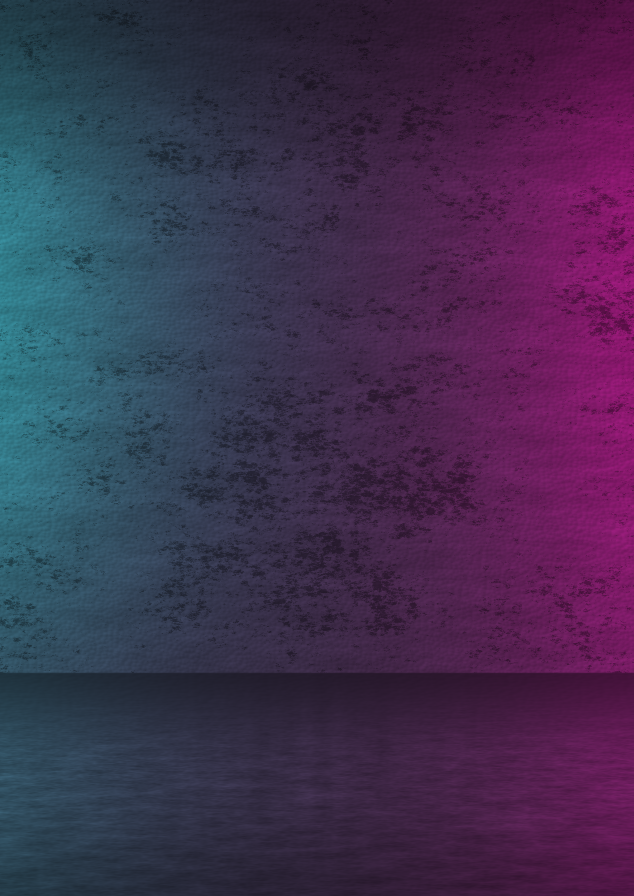
A WebGL 1 fragment shader for this background:

```glsl
precision highp float;
// An empty studio: a worn plaster wall above a dark floor, lit teal from the
// left and magenta from the right. Light falls off smoothly from each side;
// plaster, worn patches and floor streaks are octaves of cellular noise.

uniform vec2 u_resolution;

#define HORIZON 0.249
#define TEAL_REACH 0.31
#define MAGENTA_REACH 0.30
#define CENTRE vec3(0.190, 0.145, 0.228)
#define TEAL vec3(0.190, 0.500, 0.550)
#define MAGENTA vec3(0.560, 0.090, 0.440)
#define GRAIN_SCALE 250.0
#define GRAIN_DEPTH 0.14
#define WEAR_DARKNESS 0.36
#define STREAK_DEPTH 0.60

vec2 hash2(vec2 p) {
  vec2 k = vec2(dot(p, vec2(127.1, 311.7)), dot(p, vec2(269.5, 183.3)));
  return fract(sin(k) * 43758.5);
}

// Distance to the nearest scattered point
float cellular(vec2 p) {
  vec2 cell = floor(p), f = p - cell;
  float nearest = 4.0;
  for (int j = -1; j <= 1; j++) {
    for (int i = -1; i <= 1; i++) {
      vec2 o = vec2(float(i), float(j));
      vec2 d = o + hash2(cell + o) - f;
      nearest = min(nearest, dot(d, d));
    }
  }
  return sqrt(nearest);
}

// Four cellular octaves, averaging about 0.45
float layeredCells(vec2 p) {
  float sum = 0.0, weight = 0.34;
  for (int i = 0; i < 4; i++) {
    sum += weight * cellular(p);
    p = mat2(0.99, 0.08, -0.08, 0.99) * p * 2.1 + 7.3;
    weight *= 0.82;
  }
  return sum / 1.035;
}

float blob(vec2 p, vec2 centre, vec2 size) {
  vec2 d = (p - centre) / size;
  return exp(-dot(d, d));
}

float falloff(float dist, float reach) {
  return exp(-pow(max(dist, 0.0) / reach, 1.3));
}

// Side lights: strength.x for teal, strength.y for magenta
vec3 sideLight(float x, vec2 strength) {
  vec3 c = mix(CENTRE, TEAL, strength.x * falloff(x, TEAL_REACH));
  return mix(c, MAGENTA, strength.y * falloff(1.0 - x, MAGENTA_REACH));
}

// Fine embossed plaster, near zero on average
float plaster(vec2 p) {
  vec2 q = p * GRAIN_SCALE * vec2(0.75, 1.0);
  float fine = cellular(q) - cellular(q + vec2(0.35, -0.4));
  float broad = cellular(q * 0.43) - cellular(q * 0.43 + vec2(0.2, -0.25));
  return fine + 0.4 * broad;
}

// Broken flecks, gathered in a few regions of the wall
float wear(vec2 uv, vec2 p) {
  float region = blob(uv, vec2(0.54, 0.47), vec2(0.26, 0.12));
  region = max(region, 0.70 * blob(uv, vec2(0.52, 0.84), vec2(0.24, 0.06)));
  region = max(region, 0.85 * blob(uv, vec2(0.97, 0.65), vec2(0.16, 0.05)));
  region = max(region, 0.80 * blob(uv, vec2(0.47, 0.35), vec2(0.26, 0.05)));
  vec2 q = p + 0.012 * sin(p.yx * vec2(31.0, 23.0) + 2.0 * sin(p * 17.0));
  float patches = layeredCells(q * vec2(8.0, 12.0));
  float flecks = layeredCells(p * vec2(62.0, 115.0) + 11.0);
  float n = 0.48 * patches + 0.52 * flecks;
  float limit = 0.32 + 0.105 * region;
  return 1.0 - smoothstep(limit - 0.09, limit + 0.06, n);
}

vec3 wall(vec2 uv, vec2 p) {
  float rise = uv.y - 0.65;
  vec2 strength = vec2(exp(-rise * rise * 4.5), exp(-rise * rise * 2.0));
  vec3 c = sideLight(uv.x, strength);
  c *= mix(0.66, 1.0, smoothstep(0.0, 0.25, 1.0 - uv.y));
  float mottle = layeredCells(p * vec2(6.0, 24.0) + 3.0) - 0.45;
  c *= 1.03 + 0.35 * mottle;
  c *= 1.0 + GRAIN_DEPTH * plaster(p);
  return c * (1.0 - WEAR_DARKNESS * wear(uv, p));
}

vec3 floorColour(vec2 uv, vec2 p) {
  float near = HORIZON - uv.y;
  float band = smoothstep(-0.03, 0.10, near) * (1.0 - 0.5 * smoothstep(0.13, 0.25, near));
  vec3 c = sideLight(uv.x, vec2(0.48, 0.62)) * (0.56 + 0.44 * band);

  // Streaks tighten toward the horizon and fade there
  float depth = max(near, 0.0) + 0.07;
  vec2 q = vec2((p.x - 0.35) / (depth + 0.15) * 5.0, log(depth) * 19.0);
  float streak = layeredCells(q) - 0.45;
  c *= 1.0 + STREAK_DEPTH * streak * smoothstep(0.0, 0.12, near);

  // Faint upright reflections near the middle
  float ripple = sin(uv.x * 71.0 + sin(uv.x * 37.0)) + sin(uv.x * 133.0);
  c *= 1.0 + 0.025 * ripple * blob(uv, vec2(0.5, 0.15), vec2(0.25, 0.08));
  return c * (1.0 + 0.06 * plaster(p * vec2(0.6, 1.2)));
}

void main() {
  vec2 uv = gl_FragCoord.xy / u_resolution;
  vec2 p = gl_FragCoord.xy / u_resolution.y;
  float edge = 1.0 / u_resolution.y;
  float above = smoothstep(HORIZON - edge, HORIZON + edge, uv.y);
  gl_FragColor = vec4(mix(floorColour(uv, p), wall(uv, p), above), 1.0);
}
```
